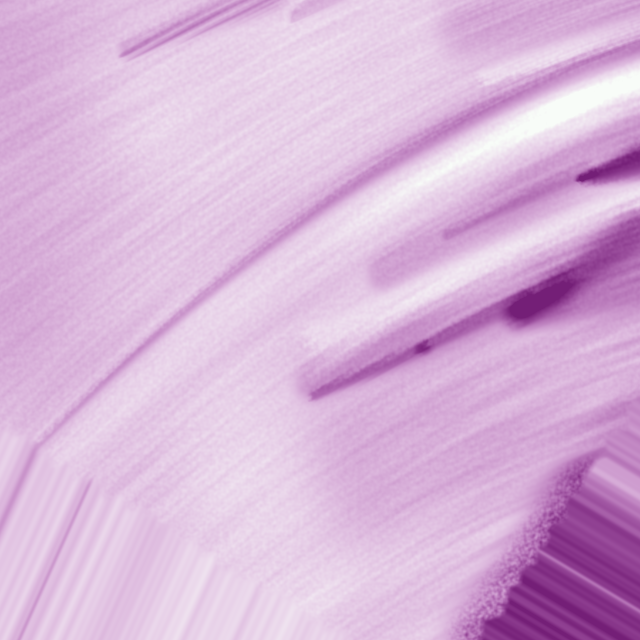
A WebGL 2 fragment shader for this background:

```glsl
#version 300 es
precision highp float;

uniform vec2 u_resolution;
out vec4 fragColor;

vec2 gradient(vec2 cell) {
    vec3 q = fract(cell.xyx * vec3(0.1031, 0.103, 0.0973));
    q += dot(q, q.yzx + 33.33);
    float angle = 6.2832 * fract((q.x + q.y) * q.z);
    return vec2(cos(angle), sin(angle));
}

// Gradient noise, roughly -0.7 to 0.7
float noise(vec2 p) {
    vec2 i = floor(p), f = p - i;
    vec2 u = f * f * f * (f * (f * 6.0 - 15.0) + 10.0);
    float a = dot(gradient(i), f);
    float b = dot(gradient(i + vec2(1, 0)), f - vec2(1, 0));
    float c = dot(gradient(i + vec2(0, 1)), f - vec2(0, 1));
    float d = dot(gradient(i + vec2(1, 1)), f - vec2(1, 1));
    return mix(mix(a, b, u.x), mix(c, d, u.x), u.y);
}

// Soft tapered brush stroke from a to b
float stroke(vec2 p, vec2 a, vec2 b, float widthA, float widthB) {
    vec2 d = b - a;
    float h = clamp(dot(p - a, d) / dot(d, d), 0.0, 1.0);
    float r = length(p - a - d * h) / mix(widthA, widthB, h);
    return exp(-r * r * r);
}

float band(float d, float width) {
    return exp(-d * d / (width * width));
}

// Violet ramp driven by one lightness value
vec3 violet(float tone) {
    float rb = 0.345 + 0.95 * tone - 0.32 * tone * tone;
    return vec3(rb, tone, rb + 0.012 * (1.0 - tone));
}

void main() {
    vec2 uv = gl_FragCoord.xy / u_resolution;

    // Flow coordinate: zero along the long curved ridge
    float v = uv.y - (0.244 + 1.0325 * uv.x - 0.349 * uv.x * uv.x);
    float flow = v + 0.9 * uv.x * max(v, 0.0);
    float fine = noise(vec2(uv.x * 7.0, flow * 95.0));
    float broad = noise(vec2(uv.x * 2.5 + 9.0, flow * 28.0));
    float grain = noise(uv * 120.0) + 0.7 * noise(uv.yx * 190.0 + 40.0);
    vec2 p = uv + vec2(0.004, 0.009) * (fine + broad) + 0.003 * grain;

    // Broad washes
    float tone = 0.77;
    tone -= 0.1 * smoothstep(0.28, 0.0, uv.x) * smoothstep(0.2, 0.5, uv.y);
    tone += 0.06 * stroke(p, vec2(0.3, 0.84), vec2(0.6, 0.94), 0.15, 0.13);
    tone -= 0.13 * stroke(p, vec2(0.73, 0.955), vec2(1.0, 1.0), 0.05, 0.045);
    tone -= 0.09 * stroke(p, vec2(0.6, 0.28), vec2(1.0, 0.4), 0.12, 0.14);
    tone += 0.06 * stroke(p, vec2(0.38, 0.3), vec2(0.45, 0.08), 0.12, 0.1);
    tone += 0.035 * noise(uv * 5.0);

    // Streaks of the flow
    float contrast = mix(0.05, 0.1, smoothstep(0.35, 0.9, uv.x - uv.y * 0.3));
    tone += contrast * (fine + broad) + 0.04 * grain;

    // Curved ridge and the white sheen beneath it
    float ridge = v + 0.004 * fine + 0.002 * grain;
    tone -= (0.15 + 0.14 * uv.x) * band(ridge, 0.008 + 0.012 * uv.x);
    tone -= 0.08 * band(v - 0.025, 0.022) * band(uv.x - 0.65, 0.22);
    tone += 0.1 * stroke(p, vec2(0.76, 0.88), vec2(1.0, 0.96), 0.012, 0.018);
    tone += (0.05 + 0.2 * smoothstep(0.3, 0.95, uv.x)) * band(v + 0.055, 0.033);

    // Upper violet feathers
    tone -= (0.22 + 0.25 * fine) * stroke(p, vec2(0.2, 0.925), vec2(0.42, 1.01), 0.014, 0.028);
    tone -= 0.14 * stroke(p, vec2(0.46, 0.975), vec2(0.53, 1.01), 0.008, 0.014);

    // Bands and dark plumes on the right
    tone -= 0.17 * stroke(p, vec2(0.6, 0.575), vec2(1.0, 0.79), 0.025, 0.045);
    tone -= 0.13 * stroke(p, vec2(0.7, 0.635), vec2(0.92, 0.735), 0.008, 0.014);
    tone += 0.1 * stroke(p, vec2(0.5, 0.475), vec2(1.0, 0.7), 0.025, 0.018);
    tone -= 0.48 * stroke(p, vec2(0.91, 0.72), vec2(1.0, 0.747), 0.009, 0.028);
    tone -= 0.2 * stroke(p, vec2(0.49, 0.4), vec2(0.85, 0.55), 0.028, 0.05);
    tone -= 0.2 * stroke(p, vec2(0.49, 0.38), vec2(0.66, 0.455), 0.008, 0.014);
    tone -= 0.2 * stroke(p, vec2(0.66, 0.455), vec2(0.82, 0.535), 0.012, 0.016);
    tone -= 0.32 * stroke(p, vec2(0.81, 0.507), vec2(1.0, 0.59), 0.024, 0.073);
    tone -= 0.22 * stroke(p, vec2(0.82, 0.515), vec2(1.0, 0.645), 0.018, 0.03);

    // Speckled shade leading into the lower right corner
    float shade = stroke(p, vec2(0.76, 0.01), vec2(0.92, 0.22), 0.055, 0.06);
    tone -= (0.34 + 0.25 * grain + 0.2 * fine) * shade;
    tone -= 0.13 * stroke(p, vec2(0.9, 0.2), vec2(0.98, 0.34), 0.07, 0.04);

    // Lower left: steep combed fibres
    float across = uv.x - 0.45 * uv.y;
    float fibre = noise(vec2(across * 75.0, uv.y * 0.8)) + noise(vec2(across * 28.0, 7.3));
    float combed = 0.77 + 0.08 * smoothstep(0.1, 0.38, across) + 0.1 * fibre;
    combed -= 0.16 * (band(across - 0.03, 0.004) + band(across + 0.078, 0.006));
    float edge = 0.335 - 0.6 * uv.x - uv.y + 0.02 * noise(vec2(across * 45.0, 2.5));
    tone = mix(tone, combed, smoothstep(-0.012, 0.018, edge));

    // Lower right: dark falling fibres
    float fall = uv.y + 0.6 * uv.x;
    float strands = noise(vec2(fall * 85.0, 3.4)) + noise(vec2(fall * 34.0, 11.6));
    float corner = mix(0.2, 0.53, smoothstep(0.73, 0.83, fall)) + 0.16 * strands;
    corner += 0.22 * band(fall - 0.645, 0.004);
    float side = uv.x - 0.765 - 0.67 * (uv.y - 0.03) + 0.025 * noise(vec2(fall * 30.0, 5.2));
    tone = mix(tone, corner, smoothstep(-0.006, 0.012, side));

    fragColor = vec4(violet(clamp(tone, 0.12, 0.99)), 1.0);
}
```
